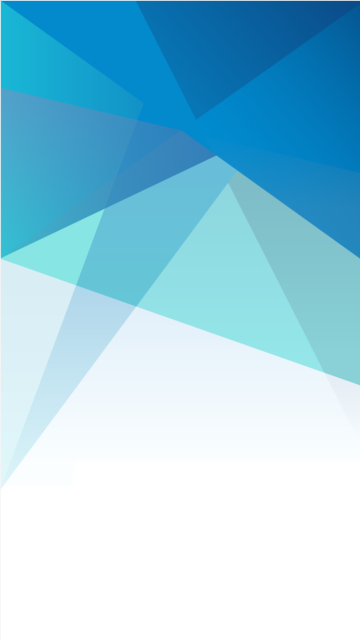
Write a Shadertoy shader that draws this background.

```glsl
// Fold corners: x runs right, y runs down, both 0..1
const vec2 TOP_LEFT = vec2(0.0, 0.0);
const vec2 RIDGE_END = vec2(1.0, 0.404);
const vec2 LEFT_FOLD = vec2(0.0, 0.404);
const vec2 CREST = vec2(0.599, 0.2435);
const vec2 HEM_END = vec2(1.0, 0.602);
const vec2 RAY_END = vec2(1.0, 0.006);
const vec2 HAZE_START = vec2(0.0, 0.137);
const vec2 HAZE_END = vec2(1.0, 0.270);
const vec2 BEAM_TOP = vec2(0.376, 0.0);
const vec2 BEAM_END = vec2(1.0, 0.692);
const vec2 SHARD_TIP = vec2(0.0, 0.766);
const vec2 NARROW_TOP = vec2(0.399, 0.1615);
const vec2 WIDE_TOP = vec2(0.657, 0.268);

// Where the pale fade is cut to white
const float FLOOR_Y = 0.721;
const float FLOOR_STEP_Y = 0.758;
const float FLOOR_STEP_X = 0.204;
const vec2 RIM = vec2(0.003, 0.0016);

const vec3 SKY = vec3(0.01, 0.54, 0.80);
const vec3 AZURE = vec3(0.00, 0.56, 0.83);
const vec3 DEEP = vec3(0.02, 0.33, 0.56);
const vec3 STEEL = vec3(0.03, 0.47, 0.72);
const vec3 NAVY = vec3(0.04, 0.29, 0.53);
const vec3 HAZE = vec3(0.45, 0.55, 0.65);
const vec3 TEAL = vec3(0.10, 0.72, 0.84);
const vec3 TEAL_BLUE = vec3(0.07, 0.57, 0.78);
const vec3 DUSK = vec3(0.33, 0.63, 0.79);
const vec3 LAGOON = vec3(0.20, 0.76, 0.83);
const vec3 INDIGO = vec3(0.18, 0.49, 0.73);
const vec3 MINT_TOP = vec3(0.55, 0.83, 0.87);
const vec3 MINT_LOW = vec3(0.58, 0.90, 0.91);
const vec3 MINT_BRIGHT = vec3(0.53, 0.90, 0.89);
const vec3 BAND_TOP = vec3(0.41, 0.74, 0.85);
const vec3 BAND_LOW = vec3(0.39, 0.79, 0.84);
const vec3 MINT_SHADE = vec3(0.47, 0.70, 0.74);
const vec3 PALE = vec3(0.885, 0.940, 0.980);
const vec3 PALE_LOW = vec3(0.980, 0.995, 1.0);
const vec3 PALE_SHADE = vec3(0.87, 0.90, 0.93);

// Smooth mask of the area below the line from a to b (a left of b)
float below(vec2 p, vec2 a, vec2 b) {
    vec2 e = b - a, q = p - a;
    float d = e.x * q.y - e.y * q.x;
    return clamp(d / fwidth(d) + 0.5, 0.0, 1.0);
}

float ramp(float a, float b, float v) {
    return clamp((v - a) / (b - a), 0.0, 1.0);
}

// Dark planes above the ridge
vec3 upperRight(vec2 p, float beam, float ray, float haze) {
    float corner = clamp(p.x - 1.5 * p.y, 0.0, 1.0);
    vec3 above = mix(STEEL, NAVY, ramp(0.25, 1.0, corner));
    vec3 under = mix(AZURE, DEEP, corner * corner);
    under = mix(under, HAZE, haze * 0.3 * ramp(0.2, 0.325, p.y));
    return mix(SKY, mix(above, under, ray), beam);
}

// Teal and violet planes left of the ridge
vec3 upperLeft(vec2 p, float narrow, float ray, float haze) {
    vec3 clear = mix(SKY, mix(TEAL, TEAL_BLUE, ramp(0.0, 0.4, p.x)), narrow);
    vec3 misty = mix(DUSK, LAGOON, ramp(0.137, 0.404, p.y));
    misty = mix(misty, INDIGO, ramp(0.0, 0.6, p.x));
    misty = mix(misty, vec3(0.10, 0.47, 0.75), 0.25 * (1.0 - narrow));
    misty = mix(misty, HAZE, 0.15 * ray);
    return mix(clear, misty, haze);
}

// Mint sheet crossed by the shards and the beam shadow
vec3 mintSheet(vec2 p, float narrow, float wide, float beam) {
    float depth = ramp(0.25, 0.55, p.y);
    vec3 col = mix(MINT_TOP, MINT_LOW, depth);
    col = mix(col, MINT_SHADE, beam * mix(0.75, 0.4, depth));
    col = mix(col, mix(BAND_TOP, BAND_LOW, depth), wide);
    return mix(col, MINT_BRIGHT, narrow);
}

// Pale fade to white with the shard tips
vec3 paleSheet(vec2 p, float narrow, float wide, float beam) {
    vec3 col = mix(PALE, PALE_LOW, ramp(0.48, 0.72, p.y));
    col = mix(col, PALE_SHADE, beam * 0.7 * (1.0 - ramp(0.55, 0.69, p.y)));
    float px = fwidth(p.y);
    float stepX = clamp((p.x - FLOOR_STEP_X) / fwidth(p.x) + 0.5, 0.0, 1.0);
    float floorY = mix(FLOOR_STEP_Y, FLOOR_Y, stepX);
    col = mix(col, vec3(1.0), clamp((p.y - floorY) / px + 0.5, 0.0, 1.0));
    float fade = ramp(0.45, 0.76, p.y);
    col = mix(col, mix(vec3(0.69, 0.84, 0.92), vec3(0.86, 0.96, 0.975), fade), wide);
    return mix(col, mix(vec3(0.85, 0.93, 0.96), vec3(0.88, 0.97, 0.98), fade), narrow);
}

void mainImage(out vec4 fragColor, in vec2 fragCoord) {
    vec2 p = fragCoord / iResolution.xy;
    p.y = 1.0 - p.y;

    float ridge = below(p, TOP_LEFT, RIDGE_END);
    float ray = below(p, LEFT_FOLD, RAY_END);
    float haze = below(p, HAZE_START, HAZE_END);
    float beam = 1.0 - below(p, BEAM_TOP, BEAM_END);
    float narrow = 1.0 - below(p, SHARD_TIP, NARROW_TOP);
    float wide = 1.0 - below(p, SHARD_TIP, WIDE_TOP);
    float crest = below(p, LEFT_FOLD, CREST);
    float hem = below(p, LEFT_FOLD, HEM_END);

    // Stack the sheets from back to front
    vec3 lower = mix(upperLeft(p, narrow, ray, haze), mintSheet(p, narrow, wide, beam), crest);
    vec3 col = mix(upperRight(p, beam, ray, haze), lower, ridge);
    col = mix(col, paleSheet(p, narrow, wide, beam), hem);

    // Thin light rim on the left and top
    vec2 rim = 1.0 - smoothstep(0.5 * RIM, 1.5 * RIM, p);
    col = mix(col, vec3(0.96), 0.8 * max(rim.x, rim.y));
    fragColor = vec4(col, 1.0);
}
```
